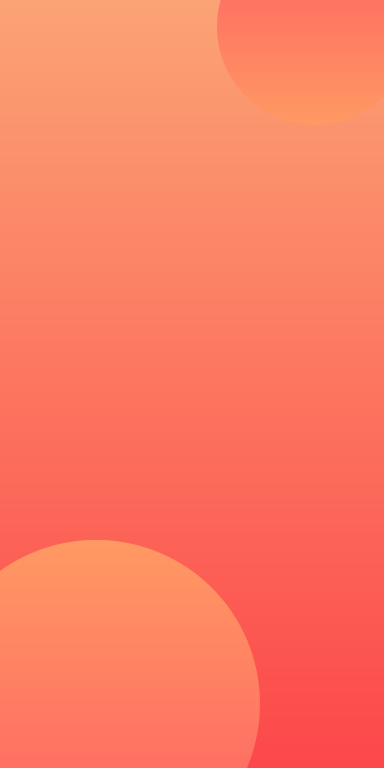
Reproduce this background procedurally as a Shadertoy shader.

```glsl
// Warm sunset backdrop: a vertical peach-to-red gradient with two large discs
// cropped by the canvas edges. Each disc carries its own vertical gradient
// and is blended in through an antialiased distance function.

const vec3 SKY_TOP     = vec3(0.985, 0.640, 0.460);
const vec3 SKY_BOTTOM  = vec3(0.990, 0.280, 0.290);
const vec3 DISC_ORANGE = vec3(1.000, 0.600, 0.390);
const vec3 DISC_CORAL  = vec3(1.000, 0.370, 0.384);

// Signed distance to a circle, negative inside.
float circleDistance(vec2 point, vec2 center, float radius) {
    return length(point - center) - radius;
}

// Lays a disc over the base colour, shaded from its lowest to its highest point.
vec3 blendDisc(vec3 base, vec2 point, vec2 center, float radius,
               vec3 lowColor, vec3 highColor, float pixel) {
    float height = clamp((point.y - center.y) / (2.0 * radius) + 0.5, 0.0, 1.0);
    float distanceToEdge = circleDistance(point, center, radius);
    float coverage = 1.0 - smoothstep(-0.7 * pixel, 0.7 * pixel, distanceToEdge);
    return mix(base, mix(lowColor, highColor, height), coverage);
}

void mainImage(out vec4 fragColor, in vec2 fragCoord) {
    // Canvas units: the width spans 0..1, the height 0..2.
    vec2 point = fragCoord / iResolution.xy * vec2(1.0, 2.0);
    float pixel = 1.0 / iResolution.x;

    // Background
    vec3 color = mix(SKY_BOTTOM, SKY_TOP, 0.5 * point.y);

    // Upper right disc, orange at its base
    color = blendDisc(color, point, vec2(0.820, 1.930), 0.255,
                      DISC_ORANGE, DISC_CORAL, pixel);

    // Lower left disc, orange at its crown
    color = blendDisc(color, point, vec2(0.250, 0.167), 0.427,
                      DISC_CORAL, DISC_ORANGE, pixel);

    fragColor = vec4(color, 1.0);
}
```
